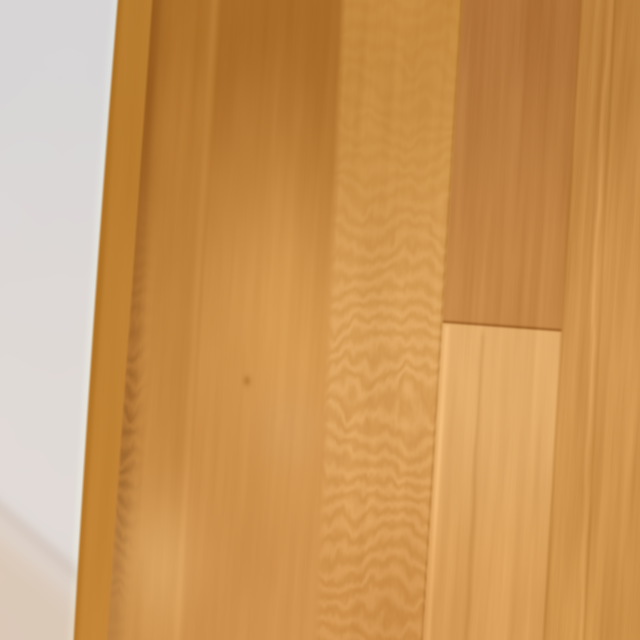
Reproduce this texture procedurally as a Shadertoy shader.

```glsl
float hash(vec2 p) {
    vec3 q = fract(vec3(p.xyx) * 0.1031);
    q += dot(q, q.yzx + 33.33);
    return fract((q.x + q.y) * q.z);
}

float noise(vec2 p) {
    vec2 i = floor(p), f = fract(p);
    f = f * f * (3.0 - 2.0 * f);
    return mix(mix(hash(i), hash(i + vec2(1, 0)), f.x),
               mix(hash(i + vec2(0, 1)), hash(i + vec2(1, 1)), f.x), f.y);
}

float fbm(vec2 p) {
    float sum = 0.0, amp = 0.5;
    for (int i = 0; i < 4; i++) {
        sum += amp * (noise(p) - 0.5);
        p = p * 2.03 + 7.1;
        amp *= 0.5;
    }
    return sum;
}

// Coverage to the right of a leaning seam, given its bottom and top x
float rightOf(vec2 p, float bottom, float top, float blur) {
    return smoothstep(-blur, blur, p.x - mix(bottom, top, p.y));
}

float seam(vec2 p, float bottom, float top, float width) {
    float d = (p.x - mix(bottom, top, p.y)) / width;
    return exp(-d * d);
}

float glow(vec2 p, vec2 center, vec2 size) {
    vec2 d = (p - center) / size;
    return exp(-dot(d, d));
}

// Vertical blend through bottom, middle and top colours
vec3 ramp(float y, vec3 low, vec3 mid, vec3 high) {
    return mix(mix(low, mid, smoothstep(0.0, 0.5, y)), high, smoothstep(0.4, 1.0, y));
}

// Wavy growth rings that fold into arches
float figure(vec2 p, float rings) {
    float warp = 0.11 * fbm(p * vec2(15.0, 7.0)) + 0.035 * fbm(p * vec2(48.0, 20.0));
    return sin(6.2832 * rings * (p.y + warp));
}

vec3 wall(vec2 p) {
    vec3 col = mix(vec3(0.88, 0.855, 0.84), vec3(0.845, 0.835, 0.84), smoothstep(0.3, 1.0, p.y));
    float fold = 0.205 - 0.85 * p.x;
    col = mix(col, vec3(0.855, 0.775, 0.70), 0.85 * smoothstep(0.03, -0.09, p.y - fold));
    col -= vec3(0.035, 0.05, 0.06) * exp(-pow((p.y - fold) / 0.018, 2.0));
    return col + 0.008 * fbm(p * 9.0);
}

vec3 woodFloor(vec2 p) {
    vec2 g = vec2(p.x - 0.065 * p.y, p.y);

    // Boards from left to right
    vec3 col = ramp(p.y, vec3(0.80, 0.57, 0.30), vec3(0.76, 0.52, 0.245), vec3(0.69, 0.45, 0.175));
    vec3 board = ramp(p.y, vec3(0.81, 0.57, 0.305), vec3(0.80, 0.56, 0.285), vec3(0.67, 0.43, 0.165));
    board += vec3(0.055, 0.06, 0.055) * glow(p, vec2(0.45, 0.50), vec2(0.09, 0.25));
    col = mix(col, board, rightOf(p, 0.284, 0.345, 0.004));

    float center = rightOf(p, 0.496, 0.536, 0.008);
    board = ramp(p.y, vec3(0.82, 0.58, 0.31), vec3(0.86, 0.64, 0.37), vec3(0.77, 0.54, 0.25));
    col = mix(col, board, center);

    float right = rightOf(p, 0.661, 0.723, 0.003);
    float outer = rightOf(p, 0.849, 0.907, 0.004);
    float joint = p.y - 0.495 + 0.073 * (p.x - 0.697);
    vec3 upper = mix(vec3(0.77, 0.53, 0.28), vec3(0.69, 0.45, 0.225), smoothstep(0.5, 1.0, p.y));
    vec3 lower = mix(vec3(0.85, 0.62, 0.35), vec3(0.885, 0.675, 0.42), smoothstep(0.0, 0.45, p.y));
    board = mix(lower, upper, smoothstep(-0.003, 0.003, joint));
    board -= vec3(0.12, 0.12, 0.10) * exp(-pow((joint - 0.002) / 0.0028, 2.0));
    col = mix(col, board, right);

    board = ramp(p.y, vec3(0.80, 0.57, 0.29), vec3(0.82, 0.59, 0.32), vec3(0.73, 0.50, 0.24));
    col = mix(col, board, outer);

    // Arched grain, straight fibres and slow mottling
    float arches = center * (1.0 - right) * mix(1.0, 0.25, smoothstep(0.4, 0.85, p.y));
    col += vec3(0.022, 0.026, 0.03) * arches * figure(g, 34.0);
    float edgeFigure = glow(g, vec2(0.178, 0.32), vec2(0.018, 0.22));
    col += vec3(0.035, 0.03, 0.02) * edgeFigure * (figure(g + 3.0, 38.0) - 0.8);
    float fibre = fbm(vec2(g.x * 85.0, g.y * 3.5));
    col += vec3(0.065, 0.07, 0.065) * fibre * (0.6 + 0.5 * right + 0.5 * outer);
    col += 0.045 * fbm(g * vec2(18.0, 5.0) + 20.0);

    // Seams and pale streaks
    col += 0.035 * seam(p, 0.276, 0.335, 0.007);
    col -= 0.06 * seam(p, 0.659, 0.721, 0.0025);
    col += 0.055 * seam(p, 0.669, 0.729, 0.004) * smoothstep(0.002, -0.01, joint);
    col -= 0.045 * seam(p, 0.850, 0.908, 0.003);
    float wobble = 0.014 * fbm(vec2(5.0, p.y * 7.0));
    col -= 0.04 * seam(p + vec2(wobble, 0.0), 0.727, 0.785, 0.004) * smoothstep(0.0, -0.02, joint);
    col += 0.045 * seam(p + vec2(wobble, 0.0), 0.905, 0.953, 0.004);
    col -= 0.045 * seam(p, 0.913, 0.961, 0.003);

    // Sheen, knot and shadow beside the skirting
    col += vec3(0.05, 0.065, 0.075) * glow(p, vec2(0.25, 0.13), vec2(0.055, 0.10));
    col += vec3(0.0, 0.015, 0.035) * glow(p, vec2(0.45, 0.33), vec2(0.05, 0.06));
    col -= 0.09 * glow(p, vec2(0.386, 0.405), vec2(0.006, 0.008));
    col -= vec3(0.11, 0.10, 0.065) * seam(p, 0.172, 0.241, 0.016) * mix(0.55, 1.0, p.y);
    return col;
}

void mainImage(out vec4 fragColor, in vec2 fragCoord) {
    vec2 p = fragCoord / iResolution.xy;

    // Skirting strip between the wall and the floor
    vec3 skirting = mix(vec3(0.77, 0.52, 0.21), vec3(0.72, 0.485, 0.185), p.y);
    skirting += 0.035 * fbm(vec2((p.x - 0.068 * p.y) * 60.0, p.y * 4.0));
    skirting -= 0.05 * seam(p, 0.117, 0.186, 0.006);

    vec2 bent = p + vec2(0.012 * p.y * (1.0 - p.y), 0.0);
    vec3 col = mix(skirting, woodFloor(p), rightOf(p, 0.167, 0.238, 0.003));
    vec3 plaster = wall(p) + vec3(0.02, 0.035, 0.02) * seam(bent, 0.111, 0.180, 0.006);
    col = mix(plaster, col, rightOf(bent, 0.115, 0.184, 0.003));
    fragColor = vec4(clamp(col, 0.0, 1.0), 1.0);
}
```
